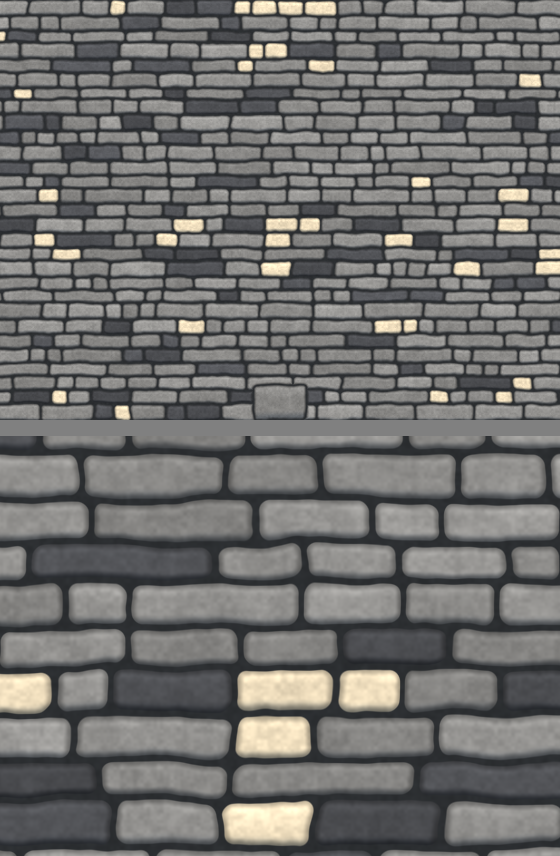
Top, the full canvas; bottom, a detail of the centre.
Give the GLSL for this texture, as a Shadertoy shader.

```glsl
#define ROWS 29.0
#define ROW_JITTER 0.27
#define MIN_WIDTH 1.1
#define MAX_WIDTH 4.3
#define JOINT 0.07
#define CORNER 0.24
#define WOBBLE 0.16
#define GRAIN 0.17
#define DARK_SHARE 0.19
#define CREAM_SHARE 0.22
#define CREAM_MAX_WIDTH 2.4

const vec3 MORTAR = vec3(0.17, 0.18, 0.19);
const vec3 GREY   = vec3(0.585, 0.58, 0.57);
const vec3 SLATE  = vec3(0.32, 0.325, 0.34);
const vec3 CREAM  = vec3(0.96, 0.89, 0.76);
const vec3 SHADE  = vec3(0.68, 0.72, 0.77);

float hash(vec2 p) {
    return fract(sin(dot(p, vec2(127.1, 311.7))) * 43758.55);
}

float noise(vec2 p) {
    vec2 i = floor(p), f = fract(p);
    f = f * f * (3.0 - 2.0 * f);
    return mix(mix(hash(i), hash(i + vec2(1, 0)), f.x),
               mix(hash(i + vec2(0, 1)), hash(i + vec2(1, 1)), f.x), f.y);
}

float roundBox(vec2 p, vec2 halfSize, float radius) {
    vec2 q = abs(p) - halfSize + radius;
    return length(max(q, 0.0)) + min(max(q.x, q.y), 0.0) - radius;
}

// Lower edge of a course, in row units
float courseEdge(float row) {
    return row + ROW_JITTER * (hash(vec2(row, 7.3)) - 0.5);
}

vec3 stoneColor(vec2 id, vec2 center, float width, float middle) {
    float tone = hash(id + 31.7);
    vec3 color = GREY * mix(0.88, 1.05, hash(id + 57.1));
    if (tone < DARK_SHARE) color = SLATE * mix(0.88, 1.12, tone / DARK_SHARE);

    // Small pale stones gather in loosely mirrored clusters
    vec2 cluster = floor(vec2(abs(center.x - middle) / 3.0, id.y / 2.0));
    if (width < CREAM_MAX_WIDTH && hash(cluster + 83.9) < CREAM_SHARE) color = CREAM;
    return color;
}

void mainImage(out vec4 fragColor, in vec2 fragCoord) {
    float pixel = ROWS / iResolution.y;
    float middle = 0.5 * pixel * iResolution.x;
    vec2 canvas = fragCoord * pixel;

    // Hand-cut waviness
    vec2 p = canvas + WOBBLE * (vec2(noise(canvas * 1.1), noise(canvas * 0.9 + 40.0)) - 0.5);
    p += 0.3 * WOBBLE * (vec2(noise(canvas * 3.0 + 9.0), noise(canvas * 3.0 + 70.0)) - 0.5);

    // Course containing this point
    float row = floor(p.y);
    if (p.y < courseEdge(row)) row -= 1.0;
    else if (p.y >= courseEdge(row + 1.0)) row += 1.0;
    float bottom = courseEdge(row), top = courseEdge(row + 1.0);

    // Walk along the course through stones of random width
    float left = 0.0, right = -MAX_WIDTH * hash(vec2(row, 19.0));
    vec2 id = vec2(0.0, row);
    for (int i = 0; i < 64; i++) {
        id.x = float(i);
        left = right;
        right += mix(MIN_WIDTH, MAX_WIDTH, pow(hash(id + 3.1), 1.2));
        if (p.x < right) break;
    }
    vec2 center = 0.5 * vec2(left + right, bottom + top);
    vec2 halfSize = 0.5 * vec2(right - left, top - bottom);
    float dist = roundBox(p - center, halfSize - JOINT, CORNER);
    vec3 color = stoneColor(id, center, right - left, middle);

    // Large block at the foot of the wall
    vec2 blockCenter = vec2(middle, 1.2), blockHalf = vec2(1.8, 1.2);
    float block = roundBox(p - blockCenter, blockHalf, CORNER);
    dist = max(dist, JOINT - block);
    if (block < 0.0) {
        dist = block + JOINT;
        center = blockCenter;
        halfSize = blockHalf;
        color = GREY * 0.9;
    }

    // Lit top, cool shaded foot, worn rim and speckle
    float height = (p.y - center.y) / halfSize.y;
    color *= 1.0 + 0.12 * smoothstep(0.25, 0.75, height);
    color *= mix(SHADE, vec3(1.0), smoothstep(-0.95, -0.4, height));
    color *= 1.0 - 0.3 * smoothstep(-0.17, 0.0, dist);
    float speckle = 0.65 * noise(canvas * 7.0) + 0.35 * noise(canvas * 13.0 + 5.0);
    color *= 1.0 + GRAIN * (speckle - 0.5) + 0.1 * (noise(canvas * 1.7 + 20.0) - 0.5);

    vec3 joint = MORTAR * (0.9 + 0.2 * speckle);
    float cover = 1.0 - smoothstep(-pixel, pixel, dist);
    fragColor = vec4(mix(joint, color, cover), 1.0);
}
```
